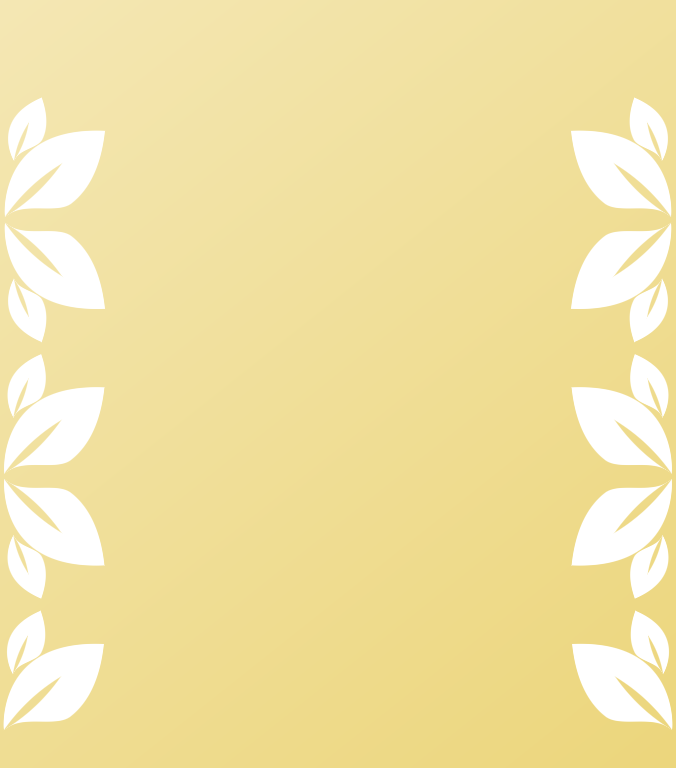
A Shadertoy shader for this background:

```glsl
// Pale gold diagonal gradient framed by mirrored columns of white leaf sprigs.
// Lengths are in units of the canvas height.
#define GOLD_LIGHT vec3(0.957, 0.906, 0.705)
#define GOLD_DEEP  vec3(0.925, 0.838, 0.485)
#define GRADIENT_DIR vec2(0.62, 0.78)
#define SPRIG_ROWS 3
#define TOP_SPRIG_Y 0.7138
#define ROW_SPACING 0.3341
#define ROW_DRIFT 0.0007
#define LEAF_WIDTH 0.94
#define VEIN_LENGTH 0.59
#define VEIN_WIDTH 0.031

// Approximate signed distance to a veined leaf running from base to tip
float leaf(vec2 p, vec2 base, vec2 tip) {
    vec2 axis = tip - base;
    float size = length(axis);
    axis /= size;
    p = (p - base) / size;
    float along = dot(p, axis);
    float side = dot(p, vec2(-axis.y, axis.x));

    // Rounded outer side; the inner side pinches in near the base
    float t = clamp(along, 0.0, 1.0);
    float width = LEAF_WIDTH * pow(t, 0.9) * (1.0 - t);
    if (side < 0.0) width *= smoothstep(-0.05, 0.45, t);
    float blade = max(abs(side) - width, max(-along, along - 1.0));

    // Slender slit, leaning slightly to the outer side
    float v = along / VEIN_LENGTH;
    float vein = abs(side - 0.025 * v) - VEIN_WIDTH * 4.0 * v * (1.0 - v);
    return max(blade, -vein) * size;
}

// A large and a small leaf, reflected about the sprig's horizontal axis
float sprig(vec2 p) {
    p.y = abs(p.y);
    float large = leaf(p, vec2(0.0065, 0.0039), vec2(0.1367, 0.1159));
    float small = leaf(p, vec2(0.0182, 0.0768), vec2(0.0543, 0.1592));
    return min(large, small);
}

void mainImage(out vec4 fragColor, in vec2 fragCoord) {
    vec2 p = fragCoord / iResolution.y;
    float aspect = iResolution.x / iResolution.y;

    // Background, light at the upper left and deep at the lower right
    float span = dot(vec2(aspect, 1.0), GRADIENT_DIR);
    float shade = dot(vec2(p.x, 1.0 - p.y), GRADIENT_DIR) / span;
    vec3 color = mix(GOLD_LIGHT, GOLD_DEEP, shade);

    // Sprigs along both edges; the lowest one keeps only its upper half
    vec2 q = vec2(min(p.x, aspect - p.x), p.y - TOP_SPRIG_Y);
    float dist = 1.0;
    for (int row = 0; row < SPRIG_ROWS; row++) {
        vec2 local = q + float(row) * vec2(ROW_DRIFT, ROW_SPACING);
        if (row < SPRIG_ROWS - 1 || local.y > 0.0) dist = min(dist, sprig(local));
    }
    float pixel = 1.0 / iResolution.y;
    color = mix(color, vec3(1.0), smoothstep(0.75 * pixel, -0.75 * pixel, dist));

    fragColor = vec4(color, 1.0);
}
```
